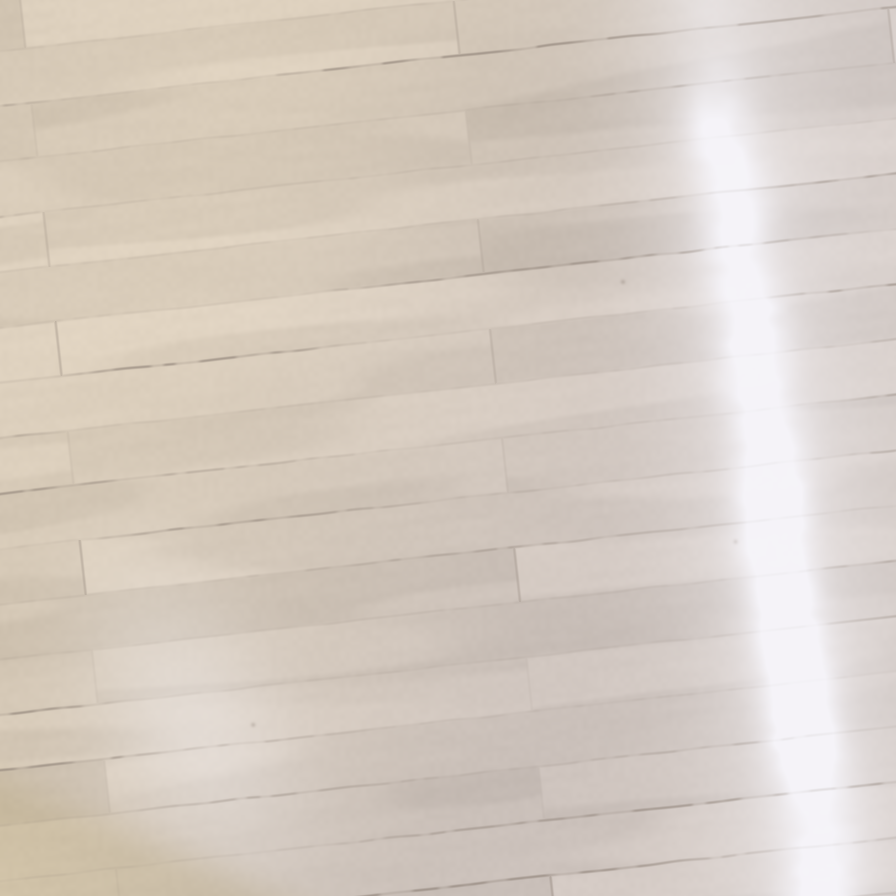
A WebGL 1 fragment shader for this texture:

```glsl
precision highp float;
uniform vec2 u_resolution;

// Board layout
const float TILT = 0.11;
const float ROW_HEIGHT = 0.0614;
const float ROW_ORIGIN = 0.692;
const float BOARD_LENGTH = 0.962;
const float JOINT_ORIGIN = 0.132;
const float SEAM_WIDTH = 0.0027;
const float EDGE_BLUR = 0.0034;

// Tones
const vec3 WARM_WOOD = vec3(0.836, 0.785, 0.712);
const vec3 COOL_WOOD = vec3(0.800, 0.761, 0.737);
const vec3 SEAM_COLOR = vec3(0.55, 0.50, 0.46);
const vec3 GLARE_COLOR = vec3(0.965, 0.960, 0.980);
const vec3 SHADE_TINT = vec3(0.965, 0.955, 0.90);
const float BOARD_CONTRAST = 0.046;
const float FIGURE_CONTRAST = 0.030;
const float CLOUD_CONTRAST = 0.030;
const float GRAIN_CONTRAST = 0.012;
const float SPECKLE_CONTRAST = 0.012;

float hash(vec2 p) {
  p = fract(p * vec2(0.1031, 0.1137));
  p += dot(p, p.yx + 33.33);
  return fract((p.x + p.y) * p.x * 17.3);
}

float noise(vec2 p) {
  vec2 i = floor(p);
  vec2 f = fract(p);
  f = f * f * (3.0 - 2.0 * f);
  return mix(mix(hash(i), hash(i + vec2(1.0, 0.0)), f.x),
             mix(hash(i + vec2(0.0, 1.0)), hash(i + 1.0), f.x), f.y);
}

float bell(float x, float width) {
  return exp(-x * x / (width * width));
}

// Position along a row, counted in boards; alternate rows shift by half
float boardCoord(float along, float row) {
  return (along - JOINT_ORIGIN) / BOARD_LENGTH - 0.5 * mod(row, 2.0);
}

// Overall tone of one board plus its broad, slanting figure
float boardTone(vec2 plank, vec2 wood) {
  float seed = hash(plank + 40.0);
  float slant = (hash(plank + 71.0) - 0.5) * 0.16;
  vec2 figurePos = vec2(wood.x * 2.6, (wood.y + slant * wood.x) * 24.0);
  float figure = noise(figurePos + seed * 90.0 + 30.0);
  return (seed - 0.5) * BOARD_CONTRAST
       + (smoothstep(0.40, 0.60, figure) - 0.5) * FIGURE_CONTRAST;
}

// Tone within a row, softly blended across the nearest end joint
float rowTone(float row, vec2 wood) {
  float u = boardCoord(wood.x, row);
  float joint = floor(u + 0.5);
  float blur = EDGE_BLUR / BOARD_LENGTH;
  return mix(boardTone(vec2(joint - 1.0, row), wood),
             boardTone(vec2(joint, row), wood),
             smoothstep(-blur, blur, u - joint));
}

float lineMask(float d) {
  return 1.0 - smoothstep(0.0, SEAM_WIDTH, abs(d));
}

// Long seams come and go in broken dashes; most end joints are faint
float seams(vec2 wood, float v) {
  float edge = floor(v + 0.5);
  float strength = smoothstep(0.38, 0.85, noise(vec2(wood.x * 3.5 + 20.0, edge * 7.0 + 200.0)));
  float dashes = smoothstep(0.15, 0.7, noise(vec2(wood.x * 75.0 + 50.0, edge * 5.0 + 300.0)));
  float wobble = (noise(vec2(wood.x * 25.0 + 60.0, edge + 90.0)) - 0.5) * 0.0015;
  float longSeam = lineMask((v - edge) * ROW_HEIGHT + wobble)
                 * (0.03 + (0.09 + 0.5 * strength) * (0.3 + 0.7 * dashes));

  float row = floor(v);
  float u = boardCoord(wood.x, row);
  float joint = floor(u + 0.5);
  float wear = hash(vec2(joint + 15.0, row + 65.0));
  float endSeam = lineMask((u - joint) * BOARD_LENGTH) * (0.07 + 0.38 * wear * wear);
  return max(longSeam, endSeam);
}

// A rare small dent on some boards
float dents(vec2 wood, float v) {
  float row = floor(v);
  float u = boardCoord(wood.x, row);
  vec2 plank = vec2(floor(u), row) + 120.0;
  vec2 spot = vec2(0.1 + 0.8 * hash(plank), 0.2 + 0.6 * hash(plank + 9.0));
  vec2 d = (vec2(fract(u), fract(v)) - spot) * vec2(BOARD_LENGTH, ROW_HEIGHT);
  return step(0.82, hash(plank + 23.0)) * bell(length(d), 0.0028);
}

// Reflected light: a ragged streak, its halo and a soft pool
float glare(vec2 p, float v) {
  float center = 0.916 - 0.126 * p.y + 0.022 * (noise(vec2(v * 0.9 + 40.0, 7.5)) - 0.5);
  float offset = p.x - center;
  float fade = 1.0 - smoothstep(0.80, 0.97, p.y);
  float patches = 0.45 + 0.55 * noise(vec2(p.x * 9.0 + 10.0, v * 0.7 + 60.0));
  float ragged = 0.85 + 0.3 * noise(p * vec2(45.0, 70.0) + 80.0);
  float streak = bell(offset, 0.040) * patches * ragged * (0.2 + 0.8 * fade);
  float halo = 0.34 * bell(offset, 0.105) + 0.17 * smoothstep(0.62, 0.95, p.x);
  vec2 pool = p - vec2(0.215, 0.19);
  pool.x += 0.3 * pool.y;
  return clamp(streak + halo + 0.36 * bell(length(pool * vec2(1.0, 0.65)), 0.105), 0.0, 0.97);
}

void main() {
  vec2 p = gl_FragCoord.xy / u_resolution;
  float c = cos(TILT);
  float s = sin(TILT);
  vec2 wood = vec2(c * p.x + s * p.y, c * p.y - s * p.x);
  float v = (wood.y - ROW_ORIGIN) / ROW_HEIGHT;

  // Wood color, boards and grain
  float coolness = smoothstep(0.25, 1.0, p.x * 0.95 + (1.0 - p.y) * 0.42);
  vec3 color = mix(WARM_WOOD, COOL_WOOD, coolness);
  float edge = floor(v + 0.5);
  float blur = EDGE_BLUR / ROW_HEIGHT;
  color += mix(rowTone(edge - 1.0, wood), rowTone(edge, wood), smoothstep(-blur, blur, v - edge));
  color += (noise(wood * vec2(3.0, 6.0) + 150.0) - 0.5) * CLOUD_CONTRAST;
  color += (noise(wood * vec2(14.0, 110.0) + 200.0) - 0.5) * GRAIN_CONTRAST;
  color += (noise(p * 170.0 + 30.0) - 0.5) * SPECKLE_CONTRAST;

  // Shaded corner, reflected light, then gaps and dents
  float shade = 1.0 - smoothstep(-0.05, 0.02, p.y - 0.147 + 0.42 * p.x);
  color *= mix(vec3(1.0), SHADE_TINT, shade);
  float light = glare(p, v) * (1.0 - 0.7 * shade);
  color = mix(color, GLARE_COLOR, light);
  float gaps = max(seams(wood, v), 0.35 * dents(wood, v));
  color = mix(color, SEAM_COLOR, gaps * (1.0 - 0.75 * light));
  gl_FragColor = vec4(clamp(color, 0.0, 1.0), 1.0);
}
```
